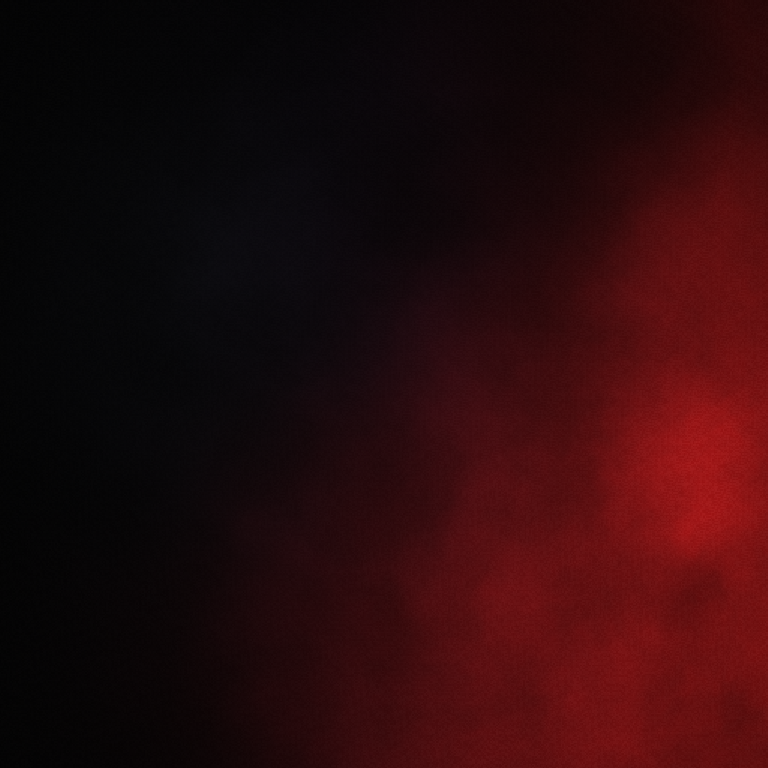
Give the GLSL for this background, as a three.js fragment shader.

```glsl
// Dark smoky backdrop with a red glow spreading from the lower right.
#define GLOW_CENTER vec2(0.95, 0.25)
#define GLOW_POWER 0.39
#define GLOW_SHAPE vec3(3.2, 2.7, 6.0)
#define GLOW_TINT vec3(1.0, 0.125, 0.122)
#define HAZE_TINT vec3(0.016, 0.020, 0.026)
#define VIOLET_TINT vec3(0.024, 0.011, 0.026)
#define BASE_COLOR vec3(0.014, 0.014, 0.015)
#define SMOKE_SCALE 5.5
#define SMOKE_CONTRAST 0.7
#define WARP 0.07
#define GRAIN_CELLS 512.0
#define GRAIN 0.026

varying vec2 vUv;

float hash(vec2 p) {
  return fract(sin(dot(p, vec2(127.1, 311.7))) * 43758.5453);
}

float valueNoise(vec2 p) {
  vec2 cell = floor(p);
  vec2 f = fract(p);
  f = f * f * f * (f * (f * 6.0 - 15.0) + 10.0);
  float low = mix(hash(cell), hash(cell + vec2(1.0, 0.0)), f.x);
  float high = mix(hash(cell + vec2(0.0, 1.0)), hash(cell + vec2(1.0)), f.x);
  return mix(low, high, f.y);
}

// Layered noise, rotated at each octave, averaging 0.5
float smoke(vec2 p) {
  float sum = 0.0;
  float weight = 0.437;
  for (int i = 0; i < 6; i++) {
    sum += weight * valueNoise(p);
    p = mat2(1.6, 1.2, -1.2, 1.6) * p + 7.3;
    weight *= 0.58;
  }
  return sum;
}

float softSpot(vec2 p, vec2 center, vec2 radius) {
  vec2 d = (p - center) / radius;
  return exp(-dot(d, d));
}

// Broad glow whose upper left flank is cut along a diagonal
float redGlow(vec2 p) {
  vec2 d = p - GLOW_CENTER;
  float above = 0.5 * (d.y + sqrt(d.y * d.y + 0.006));
  float q = GLOW_SHAPE.x * d.x * d.x + GLOW_SHAPE.y * d.y * d.y
          - GLOW_SHAPE.z * min(d.x, 0.0) * above;
  float glow = GLOW_POWER * exp(-pow(max(q, 0.0), 1.5));
  glow += 0.065 * smoothstep(0.4, 1.0, p.x);
  glow += 0.10 * softSpot(p, vec2(0.91, 0.38), vec2(0.13, 0.11));
  glow += 0.05 * softSpot(p, vec2(0.66, 0.21), vec2(0.12, 0.08));
  return glow;
}

void main() {
  // Smoke bends the glow and varies its density
  vec2 drift = vec2(smoke(vUv * SMOKE_SCALE + 3.1),
                    smoke(vUv * SMOKE_SCALE + 19.7)) - 0.5;
  vec2 p = vUv + WARP * drift;
  float density = smoke(p * SMOKE_SCALE + 41.0) - 0.5;
  float glow = redGlow(p) * (1.0 + SMOKE_CONTRAST * density);

  // Faint cool haze on the dark side, violet towards the glow
  float haze = softSpot(p, vec2(0.26, 0.60), vec2(0.20, 0.30));
  float violet = softSpot(p, vec2(0.54, 0.52), vec2(0.30, 0.55));
  vec3 veil = HAZE_TINT * haze + VIOLET_TINT * violet;
  veil *= 1.0 + 1.4 * density;

  vec3 color = BASE_COLOR + veil + GLOW_TINT * glow;

  // Fine grain, stronger in the light
  float grain = hash(floor(vUv * GRAIN_CELLS)) - 0.5;
  color += GRAIN * grain * (0.35 + 2.0 * color.r);

  gl_FragColor = vec4(max(color, 0.0), 1.0);
}
```
